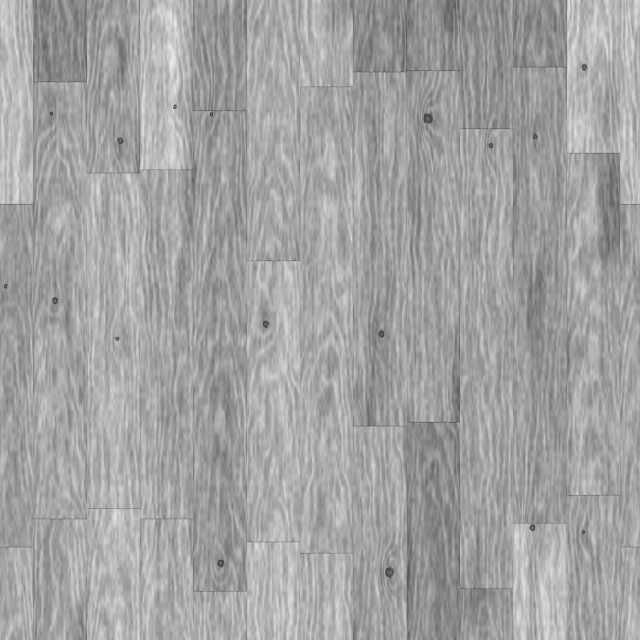
Reproduce this texture procedurally as a three.js fragment shader.

```glsl
// Grey oak floor: twelve columns of upright planks with staggered end joints.
// Each plank gets its own tone and grain: noise-bent growth rings, stretched
// fibres, soft dark stains, and scattered knots that push the rings aside.
varying vec2 vUv;

const float COLUMNS = 12.0;
const float COLUMN_SHIFT = 0.052;
const float JOINTS_PER_COLUMN = 2.0;
const float KNOT_ROWS = 3.0;
const float KNOT_CHANCE = 0.48;
const float SEAM_WIDTH = 0.0016;
const vec3 OAK_GREY = vec3(0.635);
const vec3 KNOT_DARK = vec3(0.23);

float hash(vec2 p) {
  vec3 q = fract(vec3(p.xyx) * 0.1031);
  q += dot(q, q.yzx + 33.33);
  return fract((q.x + q.y) * q.z);
}

float noise(vec2 p) {
  vec2 i = floor(p);
  vec2 f = fract(p);
  f = f * f * (3.0 - 2.0 * f);
  float low = mix(hash(i), hash(i + vec2(1.0, 0.0)), f.x);
  float high = mix(hash(i + vec2(0.0, 1.0)), hash(i + 1.0), f.x);
  return mix(low, high, f.y);
}

float fbm(vec2 p) {
  float sum = 0.0;
  float amp = 0.5;
  for (int i = 0; i < 3; i++) {
    sum += amp * noise(p);
    p = p * 2.1 + 17.3;
    amp *= 0.5;
  }
  return sum / 0.875;
}

// Plank index along a column (x) and distance to the nearest end joint (y).
vec2 plankAt(float column, float y) {
  float s = y * JOINTS_PER_COLUMN;
  float row = floor(s);
  float joint = row + 0.15 + 0.7 * hash(vec2(column + 5.0, row + 11.0));
  return vec2(row + step(joint, s), abs(s - joint) / JOINTS_PER_COLUMN);
}

// Offset from the knot of this cell (xy), its radius (z), and presence (w).
vec4 knotAt(float column, float across, float y) {
  float row = floor(y * KNOT_ROWS);
  vec2 cell = vec2(column + 41.0, row + 23.0);
  vec2 center = 0.3 + 0.4 * vec2(hash(cell), hash(cell + 7.7));
  vec2 offset = vec2((across - center.x) / COLUMNS,
                     y - (row + center.y) / KNOT_ROWS);
  float size = hash(cell + 19.1);
  float radius = mix(0.0025, 0.0085, size * size);
  return vec4(offset, radius, step(hash(cell + 31.7), KNOT_CHANCE));
}

// Growth rings: nested arches in some planks, near-straight lines in others.
float ringPhase(vec2 wood, float u, float y, float arched) {
  float bend = 3.2 * fbm(wood * vec2(2.5, 5.0));
  float ripple = 0.7 * noise(wood * vec2(7.0, 26.0));
  float arch = 11.0 * u * u + 12.0 * y;
  float straight = 7.0 * u + 1.5 * y;
  return mix(straight, arch, arched) + bend + ripple;
}

float fibres(vec2 wood) {
  float streaks = noise(wood * vec2(24.0, 26.0)) - 0.5;
  float pores = noise(wood * vec2(29.0, 110.0)) - 0.5;
  float bands = fbm(wood * vec2(5.0, 3.0)) - 0.5;
  return 0.11 * streaks + 0.11 * pores + 0.14 * bands;
}

float stain(vec2 wood) {
  float patches = noise(wood * vec2(3.0, 5.5) + 61.0);
  float breakup = noise(wood * vec2(10.0, 14.0));
  return smoothstep(0.72, 1.0, patches) * (0.4 + 0.6 * breakup);
}

void main() {
  // Plank layout
  float x = (vUv.x - COLUMN_SHIFT) * COLUMNS;
  float column = mod(floor(x), COLUMNS);
  float across = fract(x);
  vec2 plank = plankAt(column, vUv.y);
  vec2 id = vec2(column, plank.x) + 3.0;
  float seed = hash(id);
  vec2 wood = vec2(across, vUv.y) + floor(seed * vec2(97.0, 53.0));

  // Knots and the grain around them
  vec4 knot = knotAt(column, across, vUv.y);
  float eye = knot.w * exp(-dot(knot.xy, knot.xy / vec2(0.0002, 0.0014)));
  float arched = step(0.45, hash(id + 13.0));
  float phase = ringPhase(wood, across - 0.5, vUv.y, arched);
  phase += eye * knot.z * 420.0;
  float wave = 0.5 + 0.5 * sin(6.28318 * phase);

  // Tone, rings, fibres and stains
  float tone = 0.16 * (seed + hash(id + 29.0) - 1.0);
  float ringFade = 0.35 + 0.65 * noise(wood * vec2(4.0, 7.0) + 9.0);
  tone += 0.13 * ringFade * (pow(wave, 2.0) - 0.375);
  tone += fibres(wood) - 0.15 * stain(wood) - 0.06 * eye;
  vec3 color = OAK_GREY + tone;

  // Knot: dark rim around a cracked, paler core
  float wobble = 0.75 + 0.5 * noise(knot.xy * 350.0 + id * 5.0);
  float d = length(knot.xy * vec2(1.0, 0.85)) / (knot.z * wobble);
  float rim = smoothstep(1.25, 0.75, d) * mix(0.5, 1.0, smoothstep(0.2, 0.7, d));
  color = mix(color, KNOT_DARK, 0.85 * knot.w * rim);

  // Seams: faint along the sides, clearer at the plank ends
  float side = min(across, 1.0 - across) / COLUMNS;
  color -= 0.05 * smoothstep(SEAM_WIDTH, 0.0, side);
  color -= 0.13 * smoothstep(SEAM_WIDTH, 0.0, plank.y);
  gl_FragColor = vec4(clamp(color, 0.0, 1.0), 1.0);
}
```
